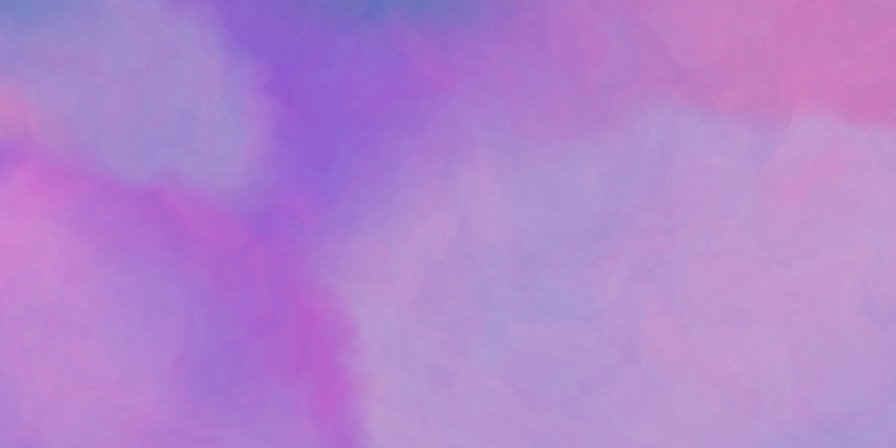
A Shadertoy shader for this background:

```glsl
// Soft watercolour clouds in lavender, violet, magenta and pink washes.
#define WARP 0.13
#define WARP_SCALE 3.2
#define MOTTLE 0.11
#define MOTTLE_SCALE 7.0
#define LAVENDER vec3(0.70, 0.575, 0.81)
#define VIOLET vec3(0.59, 0.37, 0.82)
#define PINK vec3(0.78, 0.49, 0.75)
#define PALE_PINK vec3(0.785, 0.60, 0.81)
#define ORCHID vec3(0.82, 0.52, 0.82)
#define MAGENTA vec3(0.69, 0.385, 0.80)
#define TEAL vec3(0.36, 0.47, 0.72)
#define PERIWINKLE vec3(0.66, 0.58, 0.82)

float hash(vec2 p) {
    vec3 q = fract(vec3(p.xyx) * 0.1031);
    q += dot(q, q.yzx + 33.33);
    return fract((q.x + q.y) * q.z);
}

float valueNoise(vec2 p) {
    vec2 i = floor(p), f = fract(p);
    f = f * f * f * (f * (f * 6.0 - 15.0) + 10.0);
    vec2 e = vec2(0.0, 1.0);
    return mix(mix(hash(i), hash(i + e.yx), f.x),
               mix(hash(i + e.xy), hash(i + e.yy), f.x), f.y);
}

// Fractal noise, centred on zero; a higher gain is rougher
float fbm(vec2 p, float gain) {
    float sum = 0.0, amp = 0.5;
    for (int i = 0; i < 5; i++) {
        sum += amp * (valueNoise(p) - 0.5);
        p = mat2(1.6, 1.2, -1.2, 1.6) * p + 17.3;
        amp *= gain;
    }
    return sum;
}

// Position in a rotated ellipse whose rim has length one
vec2 ellipseSpace(vec2 p, vec2 centre, vec2 radii, float angle) {
    float c = cos(angle), s = sin(angle);
    return mat2(c, -s, s, c) * (p - centre) / radii;
}

// Gaussian wash of pigment
float wash(vec2 p, vec2 centre, vec2 radii, float angle) {
    vec2 q = ellipseSpace(p, centre, radii, angle);
    return exp(-dot(q, q));
}

// Filled ellipse with a feathered rim
float cloud(vec2 p, vec2 centre, vec2 radii, float angle, float feather) {
    float r = length(ellipseSpace(p, centre, radii, angle));
    return 1.0 - smoothstep(1.0 - feather, 1.0 + feather, r);
}

vec3 paint(vec2 p) {
    // Sky: violet to pink, with teal along the top
    vec3 col = mix(VIOLET, PINK, smoothstep(0.65, 1.75, p.x));
    col = mix(col, LAVENDER, 0.4 * wash(p, vec2(1.1, 0.72), vec2(0.3, 0.13), 0.3));
    col = mix(col, TEAL, 0.9 * wash(p, vec2(0.92, 1.05), vec2(0.36, 0.12), 0.1));

    // Broad cloud on the right, crisper toward its far end
    float feather = mix(0.2, 0.06, smoothstep(0.8, 1.8, p.x));
    vec3 body = mix(LAVENDER, PALE_PINK, 0.85 * wash(p, vec2(1.95, 0.5), vec2(0.5, 0.25), 0.5));
    body = mix(body, PALE_PINK, 0.6 * wash(p, vec2(1.55, 0.1), vec2(0.25, 0.18), 0.7));
    body = mix(body, PERIWINKLE, 0.45 * wash(p, vec2(1.22, 0.25), vec2(0.22, 0.3), 0.0));
    body = mix(body, PALE_PINK, 0.4 * wash(p, vec2(0.9, 0.05), vec2(0.2, 0.25), 0.0));
    col = mix(col, body, cloud(p, vec2(1.5, 0.06), vec2(0.98, 0.69), 0.06, feather));
    float corner = cloud(p, vec2(2.05, -0.08), vec2(0.5, 0.26), 0.25, 0.15);
    col = mix(col, PERIWINKLE, 0.85 * corner);

    // Upper left cloud, edged with teal and pink
    vec3 puff = LAVENDER - vec3(0.055, 0.035, 0.005);
    col = mix(col, puff, cloud(p, vec2(0.22, 0.82), vec2(0.42, 0.22), -0.5, 0.28));
    col = mix(col, TEAL, 0.65 * wash(p, vec2(0.0, 1.03), vec2(0.26, 0.13), 0.0));
    col = mix(col, PINK, 0.8 * wash(p, vec2(0.0, 0.75), vec2(0.17, 0.06), -0.5));

    // Lower left lobe: magenta rim around a violet and orchid heart
    vec2 centre = vec2(0.1, 0.0), radii = vec2(0.71, 0.65);
    vec3 lobe = mix(VIOLET, LAVENDER, 0.5);
    lobe = mix(lobe, VIOLET, 0.5 * wash(p, vec2(0.55, 0.28), vec2(0.15, 0.2), 0.4));
    float r = length(ellipseSpace(p, centre, radii, 0.0));
    lobe = mix(lobe, MAGENTA, 0.95 * smoothstep(0.6, 0.9, r));
    lobe = mix(lobe, ORCHID, 0.95 * wash(p, vec2(0.0, 0.42), vec2(0.23, 0.24), 0.3));
    lobe = mix(lobe, PALE_PINK - vec3(0.0, 0.06, 0.0), 0.75 * wash(p, vec2(0.18, 0.16), vec2(0.24, 0.17), -0.6));
    lobe = mix(lobe, LAVENDER, 0.5 * wash(p, vec2(0.62, 0.0), vec2(0.12, 0.14), 0.0));
    return mix(col, lobe, cloud(p, centre, radii, 0.0, 0.09));
}

void mainImage(out vec4 fragColor, in vec2 fragCoord) {
    vec2 p = fragCoord / iResolution.y;
    p.x *= 2.0 * iResolution.y / iResolution.x;

    // Ragged edges from a rough fractal displacement
    vec2 drift = vec2(fbm(p * WARP_SCALE + 4.7, 0.6), fbm(p * WARP_SCALE + 31.9, 0.6));
    vec3 col = paint(p + WARP * drift);

    // Mottled pigment: warm against cool, and light against dark
    vec2 grain = p * MOTTLE_SCALE + 2.0 * drift;
    float warm = fbm(grain + 52.1, 0.68);
    float light = fbm(grain * 1.7 + 8.3, 0.72);
    col += MOTTLE * (warm * vec3(0.8, -0.2, -0.1) + light * vec3(0.3, 0.5, 0.2));
    fragColor = vec4(clamp(col, 0.0, 1.0), 1.0);
}
```
